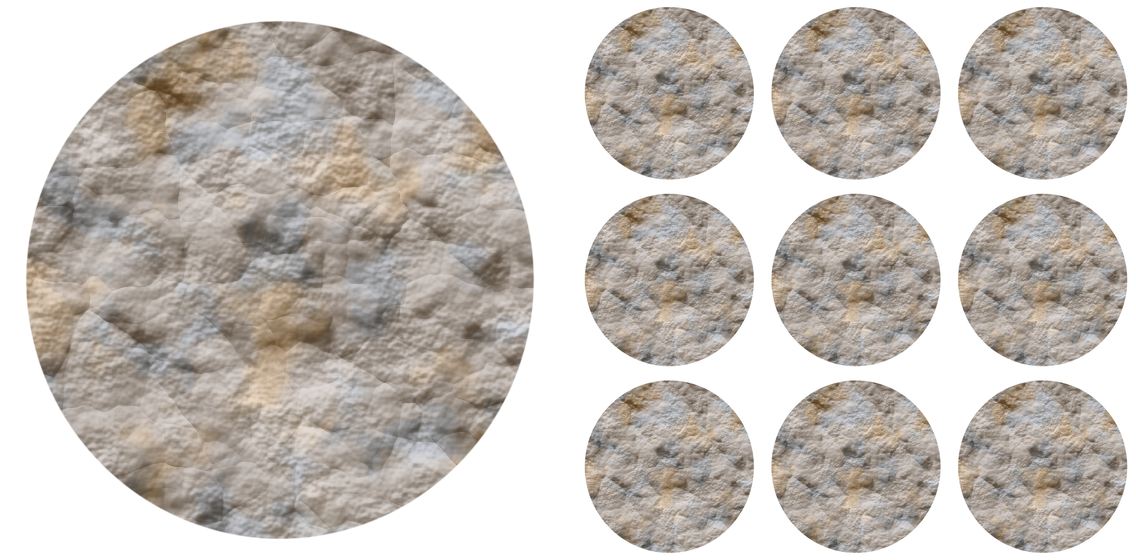
Left, the tile; right, the same tile 3 across and 3 down.
Write a WebGL 2 fragment shader that draws this texture.

```glsl
#version 300 es
precision highp float;
// A round slab of rough, chipped limestone lit from above, on white.

uniform vec2 u_resolution;
out vec4 fragColor;

const vec2 LIGHT_DIR = vec2(-0.32, 0.95);
const vec2 DISC_RADII = vec2(0.453, 0.462);
const vec3 STONE_DARK = vec3(0.46, 0.41, 0.36);
const vec3 STONE_LIGHT = vec3(0.81, 0.78, 0.76);
const vec3 OCHRE_SHIFT = vec3(0.05, 0.0, -0.07);
const vec3 SLATE_SHIFT = vec3(-0.045, -0.005, 0.035);

// Integer hash: three random values in 0..1 for a lattice cell.
vec3 hash3(vec2 cell, float seed) {
  uvec3 v = uvec3(cell, seed) * 1664525u + 1013904223u;
  v.x += v.y * v.z; v.y += v.z * v.x; v.z += v.x * v.y;
  v ^= v >> 16u;
  v.x += v.y * v.z; v.y += v.z * v.x; v.z += v.x * v.y;
  return vec3(v >> 8u) / 16777216.0;
}

float cornerSlope(vec2 cell, vec2 offset, vec2 cells, float seed) {
  float angle = 6.28318 * hash3(mod(cell, cells), seed).x;
  return dot(vec2(cos(angle), sin(angle)), offset);
}

// Gradient noise that wraps after a whole number of cells.
float gradientNoise(vec2 uv, vec2 cells, float seed) {
  vec2 p = uv * cells, i = floor(p), f = p - i;
  vec2 w = f * f * f * (f * (f * 6.0 - 15.0) + 10.0);
  vec2 e = vec2(1.0, 0.0);
  float low = mix(cornerSlope(i, f, cells, seed),
                  cornerSlope(i + e, f - e, cells, seed), w.x);
  float high = mix(cornerSlope(i + e.yx, f - e.yx, cells, seed),
                   cornerSlope(i + 1.0, f - 1.0, cells, seed), w.x);
  return mix(low, high, w.y);
}

float fbm(vec2 uv, vec2 cells, int octaves, float seed) {
  float sum = 0.0, amplitude = 1.0;
  for (int k = 0; k < octaves; k++) {
    sum += amplitude * gradientNoise(uv, cells, seed + float(k));
    cells *= 2.0;
    amplitude *= 0.5;
  }
  return sum;
}

// Overlapping tilted lumps; the highest one shows.
float facets(vec2 uv, vec2 cells, float seed) {
  vec2 p = uv * cells, home = floor(p);
  float top = -9.0;
  for (int y = -1; y <= 1; y++)
  for (int x = -1; x <= 1; x++) {
    vec2 cell = home + vec2(x, y);
    vec3 place = hash3(mod(cell, cells), seed);
    vec2 tilt = hash3(mod(cell, cells), seed + 1.0).xy - 0.5;
    vec2 d = p - cell - 0.15 - 0.7 * place.xy;
    top = max(top, 0.5 * place.z + dot(tilt, d) - 1.2 * dot(d, d));
  }
  return top;
}

// Large forms: diagonal ledges, smaller chips and rolling bumps.
float coarseHeight(vec2 uv) {
  vec2 warp = vec2(fbm(uv, vec2(6.0), 4, 10.0), fbm(uv, vec2(6.0), 4, 20.0));
  vec2 q = uv + 0.03 * warp;
  float ledges = facets(vec2(q.x, q.x + q.y), vec2(7.0, 5.0), 30.0);
  float chips = facets(q, vec2(15.0, 18.0), 40.0);
  return 0.06 * ledges + 0.014 * chips + 0.07 * fbm(uv, vec2(4.0), 4, 50.0);
}

// Sandy grain, stronger in some patches than in others.
float grainHeight(vec2 uv) {
  float roughness = smoothstep(-0.4, 0.35, fbm(uv, vec2(9.0), 2, 60.0));
  return 0.0085 * mix(0.4, 1.0, roughness) * fbm(uv, vec2(56.0), 2, 70.0);
}

float height(vec2 uv) {
  return coarseHeight(uv) + grainHeight(uv);
}

// Steepest rise toward the light, as soft shadow under ledges.
float ledgeShadow(vec2 uv) {
  float base = coarseHeight(uv), rise = 0.0;
  for (int k = 1; k <= 4; k++) {
    float reach = 0.011 * float(k);
    rise = max(rise, (coarseHeight(uv + LIGHT_DIR * reach) - base) / reach);
  }
  return smoothstep(0.3, 1.1, rise);
}

vec3 stoneColor(vec2 uv) {
  // Relief lighting
  float stepSize = 0.0015, here = height(uv);
  vec2 slope = vec2(height(uv + vec2(stepSize, 0.0)),
                    height(uv + vec2(0.0, stepSize))) - here;
  float facing = -dot(slope / stepSize, LIGHT_DIR);
  float tone = 0.6 + 0.6 * tanh(0.75 * facing) - 0.4 * ledgeShadow(uv);
  tone += 0.22 * fbm(uv, vec2(5.0), 3, 80.0);

  // Mineral stains
  float ochre = smoothstep(0.08, 0.55, fbm(uv, vec2(5.0), 4, 90.0));
  float slate = smoothstep(0.02, 0.4, fbm(uv, vec2(7.0), 4, 100.0));
  vec3 color = mix(STONE_DARK, STONE_LIGHT, max(tone, -0.5));
  return color + OCHRE_SHIFT * ochre + SLATE_SHIFT * slate;
}

void main() {
  vec2 uv = gl_FragCoord.xy / u_resolution;
  float edge = (length((uv - 0.5) / DISC_RADII) - 1.0) * DISC_RADII.x;
  float pixel = 1.0 / min(u_resolution.x, u_resolution.y);
  float outside = smoothstep(-pixel, pixel, edge);
  vec3 color = vec3(1.0);
  if (outside < 1.0) color = mix(stoneColor(uv), color, outside);
  fragColor = vec4(clamp(color, 0.0, 1.0), 1.0);
}
```
